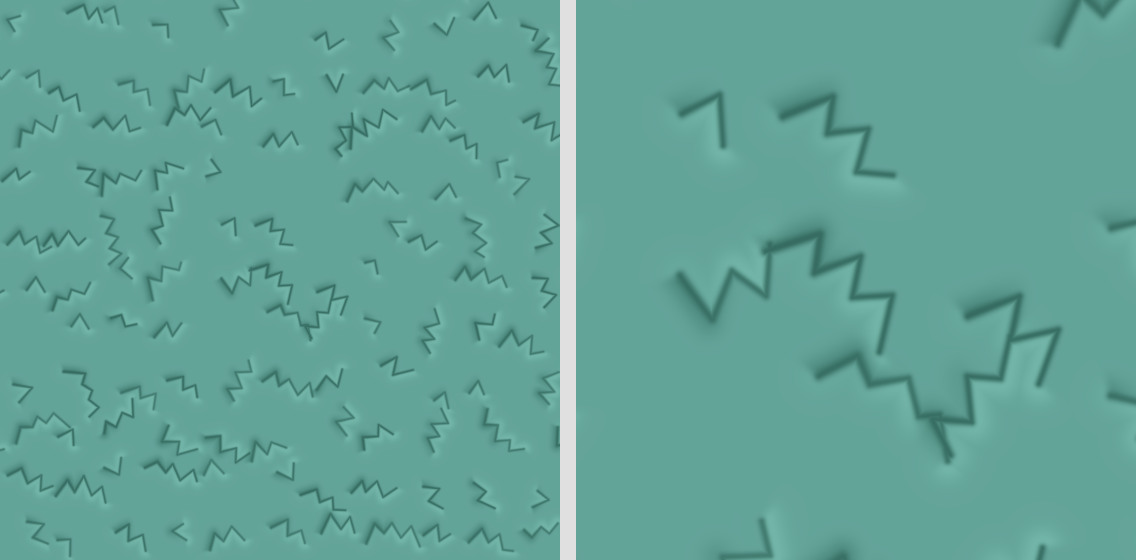
Left: the whole. Right: its middle third, enlarged.
Give the GLSL for this pattern, as a Shadertoy shader.

```glsl
// Scattered zigzag nicks on a flat teal sheet. A jittered grid places one bent
// polyline per cell; its distance draws the soft groove, and the two sides of
// the polyline carry a pale glow and a dark smudge, as if lit from the right.

const vec3 TEAL = vec3(0.390, 0.642, 0.600);
const vec3 GLOW = vec3(0.475, 0.745, 0.690);
const vec3 SMUDGE = vec3(0.260, 0.490, 0.445);
const vec3 GROOVE = vec3(0.185, 0.390, 0.350);
const float CELLS = 11.0;

vec2 hash2(vec2 p) {
    vec3 h = fract(p.xyx * vec3(0.1031, 0.1030, 0.0973));
    h += dot(h, h.yzx + 33.33);
    return fract((h.xx + h.yz) * h.zy);
}

// Corner i of a zigzag with n strokes, running along local x.
vec2 corner(float i, float n, float bow, vec2 cell) {
    vec2 r = hash2(cell * 3.7 + vec2(i * 17.3, i * 5.9 + 40.0));
    float u = i - 0.5 * n + 0.6 * (r.x - 0.5);
    float side = mod(i, 2.0) * 2.0 - 1.0;
    return vec2(u * 0.0155, side * mix(0.005, 0.016, r.y) - bow * u * u);
}

// Strength of groove, smudge and glow (x, y, z) for the nick of one cell.
vec3 nick(vec2 uv, vec2 cell) {
    vec2 place = hash2(cell + 61.0);
    vec2 shape = hash2(cell + 127.0);
    vec2 mood = hash2(cell + 211.0);
    if (mood.y < 0.05) return vec3(0.0);

    // Mostly upright, with a tail of turned and inverted ones.
    vec2 rel = uv - (cell + mix(vec2(0.18), vec2(0.82), place)) / CELLS;
    float s = 2.0 * shape.x - 1.0;
    float angle = -0.3 + 2.9 * s * (0.3 + 0.7 * s * s);
    float ca = cos(angle), sa = sin(angle);
    vec2 q = mat2(ca, -sa, sa, ca) * rel;

    // Distance to the polyline, and its height above local x.
    float n = 2.0 + floor(4.6 * shape.y);
    float bow = 0.0022 * mood.x;
    vec2 a = corner(0.0, n, bow, cell);
    float d = 1.0, height = a.y;
    for (float i = 1.0; i <= n; i++) {
        vec2 b = corner(i, n, bow, cell);
        vec2 pa = q - a, ba = b - a;
        float t = clamp(dot(pa, ba) / dot(ba, ba), 0.0, 1.0);
        d = min(d, length(pa - ba * t));
        height += ba.y * clamp(pa.x / ba.x, 0.0, 1.0);
        a = b;
    }

    float below = smoothstep(-0.004, 0.004, height - q.y);
    float right = smoothstep(-0.030, 0.012, rel.x);
    float width = mix(0.0031, 0.0024, right);
    float groove = exp(-d * d / (width * width)) * mix(0.75, 1.0, mood.y);
    float smudge = exp(-d * d / 0.00010) * (1.0 - below) * (1.0 - right);
    float glow = exp(-d * d / 0.00013) * below * (0.3 + 0.7 * right);
    return vec3(groove, smudge, glow);
}

void mainImage(out vec4 fragColor, in vec2 fragCoord) {
    vec2 uv = fragCoord / iResolution.y;
    vec2 home = floor(uv * CELLS);

    // Strongest contribution of the surrounding cells.
    vec3 mark = vec3(0.0);
    for (int y = -1; y <= 1; y++)
        for (int x = -1; x <= 1; x++)
            mark = max(mark, nick(uv, home + vec2(x, y)));

    vec3 color = mix(TEAL, GLOW, 0.85 * mark.z);
    color = mix(color, SMUDGE, 0.80 * mark.y);
    color = mix(color, GROOVE, 0.85 * mark.x);
    fragColor = vec4(color, 1.0);
}
```
